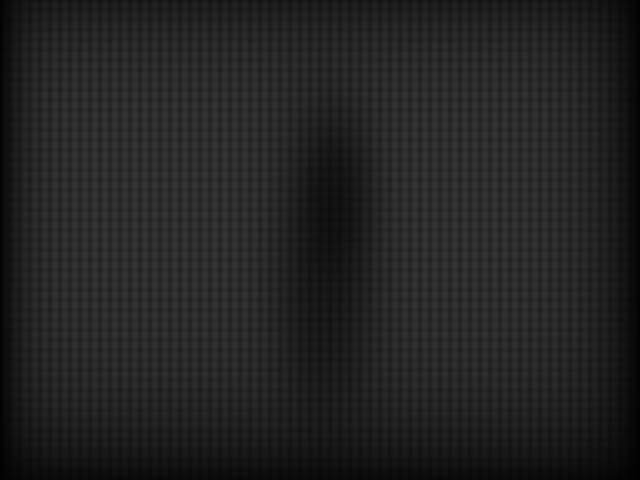
This pattern is drawn by a WebGL 1 fragment shader. Its source:

```glsl
precision highp float;

// A dark woven screen: 64 rounded columns crossed by 48 fainter rows.
// Rectified sines form threads with narrow gaps; exponential falloff darkens
// each border and flat-topped spots lay a tall, leaning shadow mid-canvas.

uniform vec2 u_resolution;

const float PI = 3.14159265;

// Elliptical spot with a flattened top, 1 at its centre.
float softSpot(vec2 p, vec2 centre, vec2 radius) {
    vec2 d = (p - centre) / radius;
    return exp(-pow(dot(d, d), 1.25));
}

// Rounded threads, centred on zero so they keep the mean brightness.
float weave(vec2 p) {
    vec2 thread = abs(sin(PI * p * vec2(64.0, 48.0))) - 2.0 / PI;
    return 1.0 + 0.35 * thread.x + 0.17 * thread.y;
}

// Uneven darkening: steep at the sides, broad at the bottom, light at the top.
float borderShade(vec2 p) {
    float left = 1.0 - 0.95 * exp(-p.x / 0.030);
    float right = 1.0 - 0.95 * exp(-(1.0 - p.x) / 0.052);
    float bottom = 1.0 - 0.80 * exp(-p.y / 0.125);
    float top = 1.0 - 0.45 * exp(-(1.0 - p.y) / 0.085);
    return left * right * bottom * top;
}

// Dark upper core, a weaker lower lobe and a wide faint column around both.
float centreShade(vec2 p) {
    float core = softSpot(p, vec2(0.522, 0.590), vec2(0.056, 0.165));
    float lobe = softSpot(p, vec2(0.505, 0.370), vec2(0.064, 0.200));
    float halo = softSpot(p, vec2(0.508, 0.440), vec2(0.090, 0.400));
    return (1.0 - 0.46 * core) * (1.0 - 0.26 * lobe) * (1.0 - 0.28 * halo);
}

void main() {
    vec2 uv = gl_FragCoord.xy / u_resolution;
    float grey = 0.179 * weave(uv) * borderShade(uv) * centreShade(uv);
    gl_FragColor = vec4(vec3(grey), 1.0);
}
```
